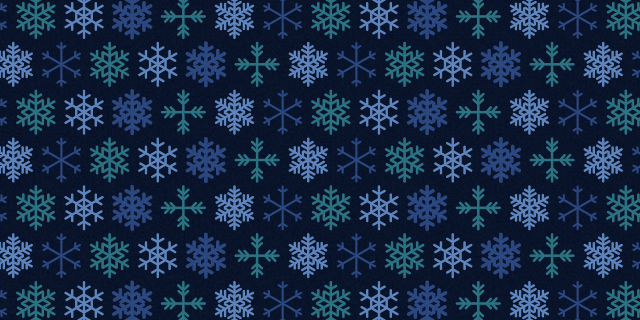
A Shadertoy shader for this pattern:

```glsl
// Staggered rows of six snowflake kinds in teal and blues on grainy navy.
// Each flake folds the plane into one mirrored arm, then takes the distance
// to a stem and its side branches.

float hash(vec2 p) {
    return fract(sin(dot(p, vec2(127.1, 311.7))) * 43758.5453);
}

float segment(vec2 p, vec2 a, vec2 b) {
    vec2 d = b - a;
    return length(p - a - d * clamp(dot(p - a, d) / dot(d, d), 0.0, 1.0));
}

// Side twig leaving the stem at height root, tilted from the stem by angle
float twig(vec2 q, float root, float len, float angle) {
    vec2 a = vec2(0.0, root);
    return segment(q, a, a + len * vec2(sin(angle), cos(angle)));
}

// Mirror-fold into one arm lying along +y
vec2 foldArms(vec2 p, float arms) {
    float halfStep = 3.14159 / arms;
    float a = mod(atan(p.x, p.y) + halfStep, 2.0 * halfStep) - halfStep;
    return length(p) * vec2(abs(sin(a)), cos(a));
}

// Signed distance to a flake of unit arm length
float flake(vec2 p, int kind) {
    vec2 q = foldArms(p, kind == 3 ? 4.0 : 6.0);
    float d = segment(q, vec2(0.0), vec2(0.0, 1.0));
    float stroke = 0.06;
    if (kind == 0) {            // two long twigs
        d = min(d, twig(q, 0.38, 0.36, 1.047));
        d = min(d, twig(q, 0.68, 0.28, 1.047));
    } else if (kind == 1) {     // inner hexagon and forked tips
        d = min(d, twig(q, 0.42, 0.21, 2.094));
        d = min(d, twig(q, 0.64, 0.30, 1.047));
        stroke = 0.057;
    } else if (kind == 2) {     // bold
        d = min(d, twig(q, 0.36, 0.24, 1.047));
        d = min(d, twig(q, 0.64, 0.32, 1.047));
        stroke = 0.083;
    } else if (kind == 3) {     // four feathered arms
        d = min(d, twig(q, 0.38, 0.30, 0.82));
        d = min(d, twig(q, 0.63, 0.32, 0.82));
    } else if (kind == 4) {     // dense
        for (int i = 0; i < 3; i++) {
            float root = 0.29 + 0.22 * float(i);
            d = min(d, twig(q, root, i == 1 ? 0.33 : 0.23, 1.047));
        }
        stroke = 0.057;
    } else {                    // slender, small forks
        d = min(d, twig(q, 0.74, 0.22, 1.0));
        stroke = 0.05;
    }
    return d - stroke;
}

void mainImage(out vec4 fragColor, in vec2 fragCoord) {
    vec2 p = fragCoord / iResolution.y;

    // Rows, every other one shifted by a quarter period
    float row = floor((p.y - 0.0515) / 0.1495 + 0.5);
    float y = p.y - 0.0515 - row * 0.1495;
    float u = mod(p.x - 0.0368 - 0.2305 * mod(row, 2.0), 0.9218);

    // Six cells per period; the four-armed flake has a wider one
    int kind = 3;
    float center = 0.5361;
    if (u < 0.4515) {
        kind = int(u / 0.1505);
        center = (float(kind) + 0.5) * 0.1505;
    } else if (u > 0.6207) {
        kind = u < 0.7712 ? 4 : 5;
        center = 0.6207 + (float(kind) - 3.5) * 0.1505;
    }

    vec3 ink = vec3(0.17, 0.28, 0.50);
    if (kind == 0 || kind == 3) ink = vec3(0.17, 0.45, 0.51);
    if (kind == 1 || kind == 4) ink = vec3(0.37, 0.52, 0.74);

    float size = 0.0665;
    float d = flake(vec2(u - center, y) / size, kind) * size;
    float pixel = 1.0 / iResolution.y;
    vec3 color = mix(vec3(0.035, 0.075, 0.165), ink, smoothstep(0.6 * pixel, -0.6 * pixel, d));

    // Fine grain
    color += 0.025 * (hash(floor(p * 256.0)) - 0.5);
    fragColor = vec4(color, 1.0);
}
```
